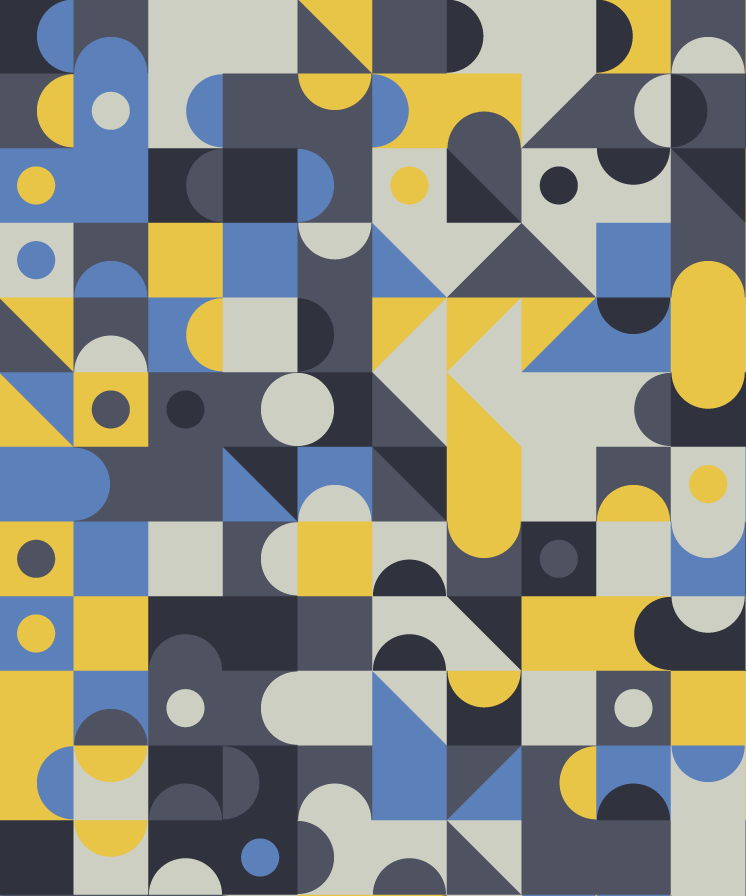
Reproduce this pattern procedurally as a Shadertoy shader.

```glsl
// Geometric mosaic: square tiles holding half discs, diagonals, dots or plain colour.

const float ROWS = 12.0;               // tiles down the canvas height
const vec2  GRID_SHIFT = vec2(0.016);  // grid offset from the top left, in tiles
const float HALF_DISC_RADIUS = 0.49;   // in tiles
const float DOT_RADIUS = 0.255;
const int   SAMPLES = 4;               // edge smoothing, samples per pixel side
const uint  SEED = 7u;

// Share of the tiles per shape; the rest are plain
const float HALF_DISC_SHARE = 0.54;
const float DIAGONAL_SHARE  = 0.25;
const float DOT_SHARE       = 0.15;

const vec3 SLATE  = vec3(0.31, 0.32, 0.38);
const vec3 PALE   = vec3(0.80, 0.81, 0.76);
const vec3 YELLOW = vec3(0.91, 0.77, 0.28);
const vec3 INK    = vec3(0.19, 0.20, 0.24);
const vec3 BLUE   = vec3(0.36, 0.50, 0.73);

// Three random values in 0..1 for a tile
vec3 hash3(ivec2 cell, uint salt) {
    uvec3 v = uvec3(uvec2(cell + 64), salt) * 1664525u + 1013904223u;
    v.x += v.y * v.z; v.y += v.z * v.x; v.z += v.x * v.y;
    v ^= v >> 16u;
    v.x += v.y * v.z; v.y += v.z * v.x; v.z += v.x * v.y;
    return vec3(v >> 8u) / 16777216.0;
}

// Weighted palette choice
vec3 pickColour(float r) {
    if (r < 0.24) return SLATE;
    if (r < 0.46) return PALE;
    if (r < 0.66) return YELLOW;
    if (r < 0.84) return INK;
    return BLUE;
}

// Quarter turns about the tile centre
vec2 quarterTurn(vec2 p, int turns) {
    if ((turns & 1) == 1) p = vec2(-p.y, p.x);
    return (turns & 2) == 2 ? -p : p;
}

// Signed distance to the tile's shape, negative inside; p spans -0.5..0.5
float shapeDistance(vec2 p, float r) {
    if (r < HALF_DISC_SHARE) return length(p - vec2(0.0, 0.5)) - HALF_DISC_RADIUS;
    r -= HALF_DISC_SHARE;
    if (r < DIAGONAL_SHARE) return (p.x - p.y) * 0.7071;
    r -= DIAGONAL_SHARE;
    if (r < DOT_SHARE) return length(p) - DOT_RADIUS;
    return 1.0;
}

vec3 mosaic(vec2 p) {
    ivec2 cell = ivec2(floor(p));
    vec3 look = hash3(cell, SEED);
    int turns = int(hash3(cell, SEED + 1u).x * 4.0);
    float d = shapeDistance(quarterTurn(fract(p) - 0.5, turns), look.z);
    return pickColour(d < 0.0 ? look.y : look.x);
}

void mainImage(out vec4 fragColor, in vec2 fragCoord) {
    // Average a grid of samples so that curves and tile seams are both smooth
    vec3 sum = vec3(0.0);
    for (int i = 0; i < SAMPLES * SAMPLES; i++) {
        vec2 offset = (vec2(i % SAMPLES, i / SAMPLES) + 0.5) / float(SAMPLES) - 0.5;
        vec2 pos = fragCoord + offset;
        pos.y = iResolution.y - pos.y;
        sum += mosaic(pos / iResolution.y * ROWS + GRID_SHIFT);
    }
    fragColor = vec4(sum / float(SAMPLES * SAMPLES), 1.0);
}
```
